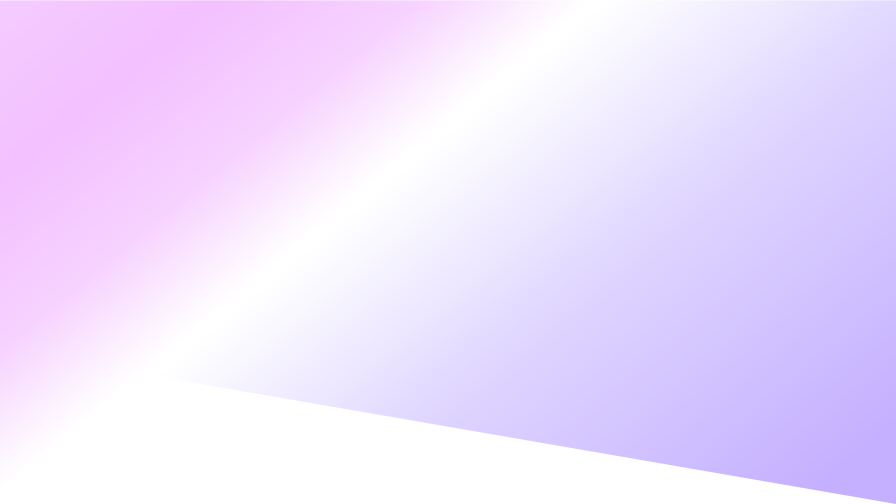
A WebGL 2 fragment shader for this background:

```glsl
#version 300 es
precision highp float;

uniform vec2 u_resolution;
out vec4 fragColor;

// Linear 0..1 ramp between two gradient stops
float ramp(float a, float b, float x) {
    return clamp((x - a) / (b - a), 0.0, 1.0);
}

// Pink to white to lavender along the diagonal
vec3 diagonalGradient(float d) {
    vec3 white = vec3(1.0);
    vec3 color = mix(vec3(0.957, 0.80, 1.0), vec3(0.953, 0.757, 1.0), ramp(0.0, 0.25, d));
    color = mix(color, vec3(0.967, 0.83, 1.0), ramp(0.29, 0.54, d));
    color = mix(color, white, ramp(0.54, 0.75, d));
    color = mix(color, vec3(0.87, 0.83, 1.0), ramp(0.77, 1.204, d));
    return mix(color, vec3(0.77, 0.69, 1.0), ramp(1.204, 1.78, d));
}

void main() {
    vec2 p = gl_FragCoord.xy / u_resolution.y;
    float aspect = u_resolution.x / u_resolution.y;
    float pixel = 1.0 / u_resolution.y;

    // Distance from the upper left corner across the bands
    float diagonal = dot(vec2(p.x, 1.0 - p.y), vec2(0.64, 0.768));
    vec3 color = diagonalGradient(diagonal);

    // White wedge below a slanted edge, starting at the white band
    float edge = dot(p - vec2(aspect, 0.0), vec2(0.170, 0.985));
    float wedge = 1.0 - smoothstep(-0.7 * pixel, 0.7 * pixel, edge);
    wedge *= smoothstep(0.74, 0.765, diagonal);
    color = mix(color, vec3(1.0), wedge);

    // Faint light rim along the top
    color = mix(color, vec3(1.0), 0.35 * smoothstep(0.997, 0.999, p.y));

    fragColor = vec4(color, 1.0);
}
```
